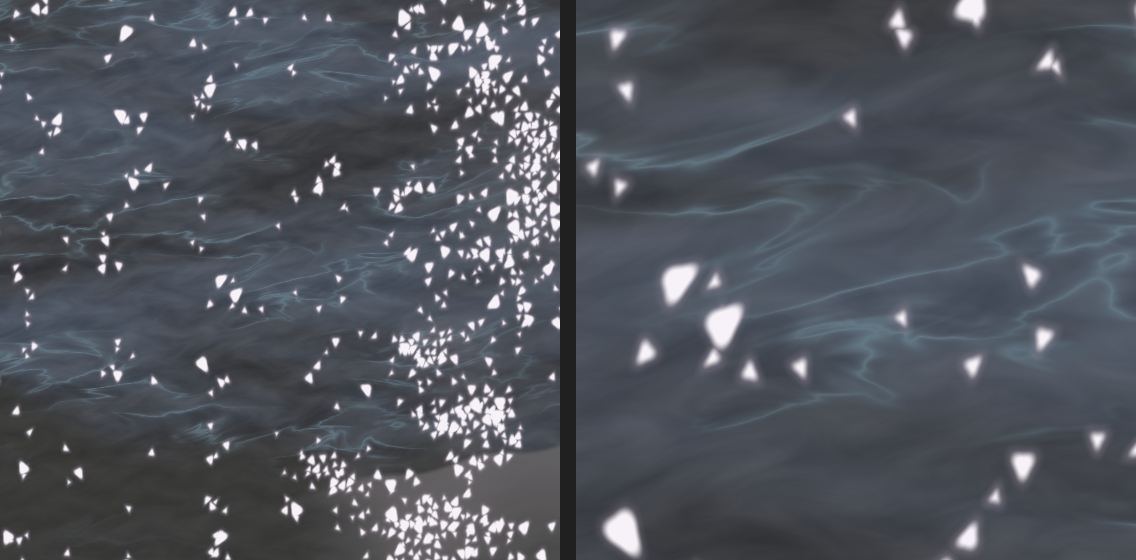
Left: the whole. Right: its middle third, enlarged.
This texture is drawn by a WebGL 1 fragment shader. Its source:

```glsl
precision highp float;
// Sunlit sea: dark slate water with thin teal ripples and white sun glints.
// Ripples are zero lines of warped layered sines; glints are jittered cells
// whose chance and size follow a density map of the sun's path.

uniform vec2 u_resolution;

vec2 hash2(vec2 p) {
  return fract(sin(vec2(dot(p, vec2(127.1, 311.7)), dot(p, vec2(269.5, 183.3)))) * 43758.55);
}

// Layered, warped sines: long wavy bands across y, about -1 to 1
float waves(vec2 p) {
  float height = 0.0;
  float amp = 0.45;
  for (int i = 0; i < 5; i++) {
    p += 0.7 * sin(p.yx * 0.8 + vec2(1.7, 4.1));
    height += amp * sin(p.y + 1.3 * sin(p.x));
    p = mat2(0.8, 0.6, -0.6, 0.8) * p * 1.7 + vec2(3.1, 7.3);
    amp *= 0.56;
  }
  return height;
}

float blob(vec2 p, vec2 center, vec2 radius) {
  vec2 d = (p - center) / radius;
  return exp(-dot(d, d));
}

// Bright sun path on the right and lower right
float sunPath(vec2 p) {
  float path = 0.85 * blob(p, vec2(0.98, 0.67), vec2(0.13, 0.16));
  path += 0.4 * blob(p, vec2(0.86, 0.91), vec2(0.13, 0.09));
  path += 0.9 * blob(p, vec2(0.79, 0.39), vec2(0.07, 0.04));
  path += 0.9 * blob(p, vec2(0.84, 0.25), vec2(0.06, 0.08));
  path += 0.9 * blob(p, vec2(0.77, 0.05), vec2(0.11, 0.07));
  path += 0.7 * blob(p, vec2(0.61, 0.15), vec2(0.05, 0.04));
  return min(path, 1.0);
}

// Chance of a glint: the sun path plus loose upright clumps
float glintChance(vec2 p) {
  float clump = smoothstep(0.3, 0.8, waves(p.yx * vec2(23.0, 36.0)));
  return sunPath(p) * (0.65 + 0.5 * clump) + 0.32 * clump + 0.012;
}

// Returns sharp glint in x and its soft halo in y
vec2 glints(vec2 uv, float cells) {
  vec2 home = floor(uv * cells);
  vec2 light = vec2(0.0);
  for (int j = -1; j <= 1; j++) {
    for (int i = -1; i <= 1; i++) {
      vec2 cell = home + vec2(float(i), float(j));
      vec2 jitter = hash2(cell + cells);
      vec2 pick = hash2(cell + cells * 2.3 + 0.5);
      vec2 center = (cell + 0.15 + 0.7 * jitter) / cells;
      float chance = glintChance(center);
      float radius = (0.14 + 0.24 * pick.x * pick.x + 0.13 * min(chance, 1.0)) / cells;
      vec2 d = uv - center;
      d.x += d.y * (jitter.x - 0.6) * 0.6;
      d.y *= 0.78;
      float dist = length(d) * (1.0 + 0.16 * sin(3.0 * atan(d.y, d.x + 1e-5) + 6.3 * jitter.y));
      float lit = step(pick.y, chance);
      float core = 1.0 - smoothstep(radius - 0.0025, radius + 0.0025, dist);
      float halo = 1.0 - smoothstep(radius * 0.6, radius + 0.007, dist);
      light = max(light, lit * vec2(core, halo));
    }
  }
  return light;
}

void main() {
  vec2 uv = gl_FragCoord.xy / u_resolution;
  vec2 tilted = vec2(uv.x, uv.y - 0.13 * uv.x);

  // Swell: olive troughs, blue slate backs
  float swell = waves(tilted * vec2(5.0, 15.0) + 2.0);
  float shore = 0.19 + 0.14 * exp(-uv.x * 9.0) + 0.015 * sin(uv.x * 17.0);
  float trough = 1.0 - smoothstep(shore - 0.04, shore + 0.04, uv.y);
  float blue = smoothstep(-0.7, 0.6, swell) * (1.0 - 0.8 * trough);
  vec3 water = mix(vec3(0.235, 0.238, 0.25), vec3(0.30, 0.33, 0.38), blue);
  water = mix(water, vec3(0.225, 0.222, 0.212), 0.75 * trough);

  // Fine chop and teal crests
  float chop = waves(tilted * vec2(45.0, 110.0) + 5.0);
  float ripple = waves(tilted * vec2(17.0, 58.0));
  float crest = exp(-8.0 * abs(ripple + 0.1 * chop));
  float patches = smoothstep(-0.25, 0.6, waves(uv * vec2(9.0, 19.0) + 9.0));
  float calm = (1.0 - 0.85 * trough) * (1.0 - 0.5 * smoothstep(0.6, 0.95, uv.x));
  water += (0.035 * chop + 0.025 * ripple) * (0.4 + 0.6 * calm);
  water = mix(water, vec3(0.42, 0.52, 0.57), 0.75 * crest * patches * calm);

  // Grey sheen below a slanted wave edge, and haze along the sun path
  float edge = 0.13 + 0.19 * (uv.x - 0.58) + 0.006 * sin(uv.x * 31.0);
  float sheen = (1.0 - smoothstep(edge - 0.008, edge + 0.004, uv.y)) * smoothstep(0.5, 0.72, uv.x);
  water = mix(water, vec3(0.41, 0.40, 0.41), sheen * (0.3 + 0.5 * smoothstep(-0.05, 0.2, uv.y)));
  water += vec3(0.09, 0.085, 0.085) * sunPath(uv);

  // Two sizes of glints with a faint violet rim
  vec2 light = max(glints(uv, 41.0), glints(uv + 0.37 / 67.0, 67.0));
  vec3 color = mix(water, vec3(0.60, 0.55, 0.62), 0.5 * light.y);
  color = mix(color, vec3(0.97, 0.95, 0.97), light.x);
  gl_FragColor = vec4(color, 1.0);
}
```
